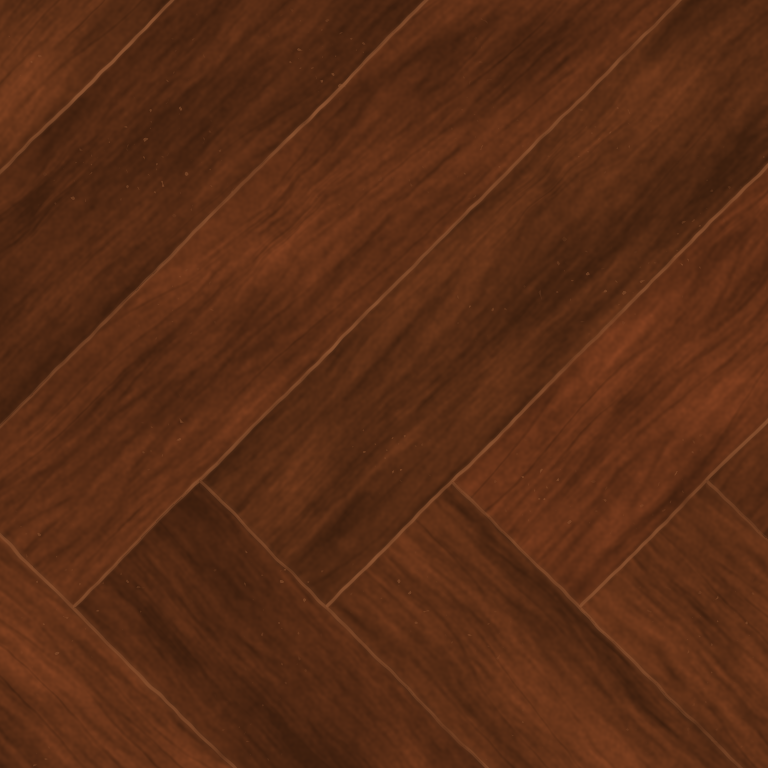
A WebGL 1 fragment shader for this texture:

```glsl
precision highp float;
// Dark reddish-brown herringbone parquet with wood grain, knots and thin pale joints.

uniform vec2 u_resolution;

const float PLANK_LENGTH = 5.0; // in plank widths

vec2 hash2(vec2 p) {
  vec2 q = vec2(dot(p, vec2(127.1, 311.7)), dot(p, vec2(269.5, 183.3)));
  return fract(sin(q) * 43758.5);
}

float cornerSlope(vec2 cell, vec2 corner, vec2 f) {
  return dot(hash2(cell + corner) * 2.0 - 1.0, f - corner);
}

float gradientNoise(vec2 p) {
  vec2 i = floor(p), f = fract(p);
  vec2 w = f * f * f * (f * (f * 6.0 - 15.0) + 10.0);
  float low = mix(cornerSlope(i, vec2(0.0), f), cornerSlope(i, vec2(1.0, 0.0), f), w.x);
  float high = mix(cornerSlope(i, vec2(0.0, 1.0), f), cornerSlope(i, vec2(1.0), f), w.x);
  return mix(low, high, w.y);
}

// Lightness of the wood; st is (along, across) the plank in plank widths
float woodTone(vec2 st, vec2 id, float tone) {
  vec2 rnd = hash2(id + 3.7);

  // Knot: a dark oval that bends the grain, with paler heartwood beyond it
  vec2 toKnot = st - vec2(2.2 + 0.7 * rnd.x, 0.13 + 0.15 * rnd.y);
  toKnot.y -= 0.1 * gradientNoise(st * 4.0 + id * 7.0);
  float knot = exp(-dot(toKnot * toKnot, vec2(90.0, 420.0)));
  float bend = exp(-dot(toKnot * toKnot, vec2(5.0, 18.0)));
  vec2 toHeart = toKnot - vec2(0.75, 0.1);
  float heart = exp(-dot(toHeart * toHeart, vec2(12.0, 90.0)));

  // Grain coordinates: slightly skewed and wavy, different in each plank
  vec2 g = vec2(st.x, st.y + (rnd.x - 0.5) * 0.16 * st.x) + floor(rnd * 90.0);
  g.y += 0.1 * gradientNoise(g * vec2(0.9, 2.0)) + 0.12 * bend * sign(toKnot.y)
       * smoothstep(0.0, 0.15, abs(toKnot.y));

  float patches = gradientNoise(g * vec2(0.7, 2.2));
  float streaks = gradientNoise(g * vec2(1.4, 9.0) + 5.3);
  float bands = gradientNoise(g * vec2(2.2, 18.0) + 8.1);
  float fibres = gradientNoise(g * vec2(7.0, 34.0));
  float mottle = gradientNoise(g * vec2(14.0, 26.0) + 1.9);
  float veins = 1.0 - smoothstep(0.0, 0.08, abs(gradientNoise(g * vec2(0.9, 6.5) + 2.6)));

  return 0.45 + 0.5 * (tone - 0.5) + 0.66 * patches + 0.44 * streaks
       + (0.2 + 0.3 * tone) * bands + 0.26 * fibres + 0.14 * mottle
       - veins * (0.05 + 0.18 * tone) - 0.42 * knot + 0.4 * heart * tone;
}

void main() {
  vec2 p = gl_FragCoord.xy / u_resolution;
  float pixel = 4.3 / min(u_resolution.x, u_resolution.y); // in plank widths

  // Diagonal lattice, one unit per plank width, with slightly uneven joints
  vec2 q = vec2(p.x - p.y + 0.115, p.x + p.y - 0.634) / 0.33;
  q += 0.018 * vec2(gradientNoise(q * 1.7), gradientNoise(q * 2.3 + 9.0));
  q += 0.007 * vec2(gradientNoise(q * 11.0), 1.6 * gradientNoise(q * 9.0 + 3.0));
  vec2 lane = floor(q);

  // Herringbone: rising planks step against falling ones
  float period = 2.0 * PLANK_LENGTH;
  bool rising = mod(q.y - lane.x, period) < PLANK_LENGTH;
  float start = rising ? lane.x : lane.y + 1.0;
  float along = (rising ? q.y : q.x) - start;
  vec2 st = vec2(mod(along, period), fract(rising ? q.x : q.y));
  float row = rising ? lane.x : lane.y;
  vec2 id = vec2(row, floor(along / period) * 3.0 + (rising ? 0.0 : 40.0));

  // Each plank has its own shade
  float tone = rising ? 0.5 - 0.22 * cos(3.1416 * row) + 0.17 * sin(0.8 * row)
                      : 0.5 + 0.42 * sin(2.3 * row + 6.5);
  float k = woodTone(st, id, tone);

  // Joints: distance to the sides and to the ends
  float side = min(st.y, 1.0 - st.y);
  float end = min(st.x, PLANK_LENGTH - st.x);
  float edge = min(side, end);
  bool risingJoint = rising == (side < end);
  k -= 0.12 * (1.0 - smoothstep(0.0, 0.05, edge));

  // Shadow, body and highlight browns; some planks are less red
  vec3 wood = mix(vec3(0.265, 0.13, 0.06), vec3(0.385, 0.19, 0.092), clamp(k * 1.7, -0.15, 1.0));
  wood = mix(wood, vec3(0.505, 0.25, 0.128), clamp((k - 0.588) * 1.7, 0.0, 1.0));
  wood *= mix(vec3(1.0), vec3(0.98, 1.05, 1.04), hash2(id + 1.3).y);
  wood *= 1.0 + 0.1 * gradientNoise(p * 150.0) + 0.08 * gradientNoise(p * 70.0);

  // Sparse pale flecks
  float fleck = smoothstep(0.36, 0.52, gradientNoise(p * 130.0 + 4.0));
  fleck *= smoothstep(0.0, 0.3, gradientNoise(p * 7.0 + 2.0));
  wood = mix(wood, vec3(0.56, 0.34, 0.20), 0.5 * fleck);

  // Pale filler, worn along its length, with a soft worn rim
  float joint = 1.0 - smoothstep(0.007 - 0.5 * pixel, 0.010 + pixel, edge);
  float rim = 1.0 - smoothstep(0.0, risingJoint ? 0.025 : 0.04, edge);
  float wear = clamp(0.72 + 0.7 * gradientNoise(q * 1.3 + 6.0)
                          + 0.5 * gradientNoise(q * 9.0), 0.25, 1.0);
  wear *= risingJoint ? 1.0 : 0.8;
  vec3 filler = vec3(0.53, 0.315, 0.185);
  gl_FragColor = vec4(mix(wood, filler, max(joint, 0.35 * rim) * wear), 1.0);
}
```
